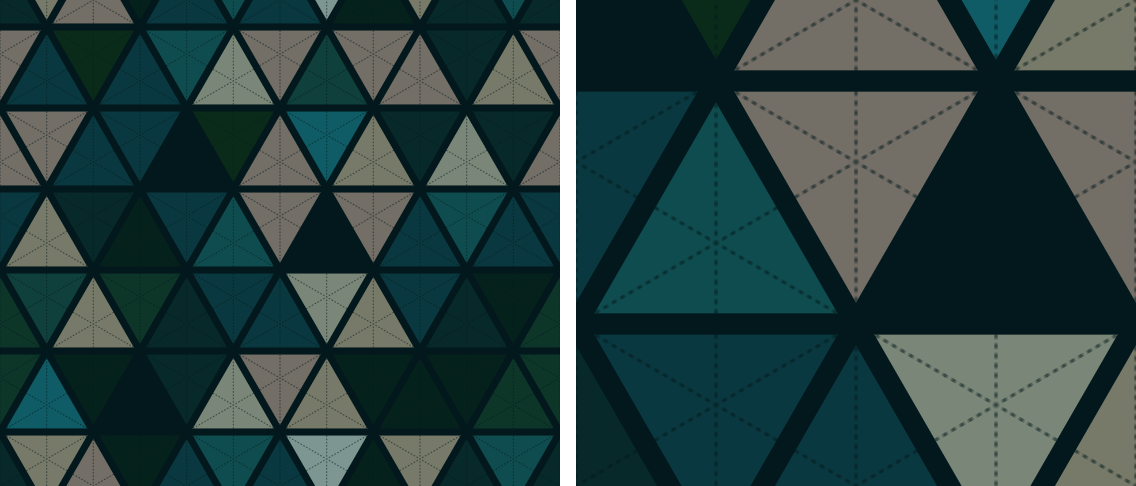
Left: the whole. Right: its middle third, enlarged.
A Shadertoy shader for this pattern:

```glsl
// Seamless triangular mosaic: muted teal and stone tiles with dotted medians on dark grout.
#define COLUMNS 6.0       // triangle sides across
#define ROWS 6.0          // triangle rows down
#define ROW_OFFSET 0.6667 // height of the lowest grout line, in rows
#define GAP 0.038         // half width of the grout, in sides
#define DOT_PERIOD 0.035  // spacing of the median dots, in sides
#define DOT_WIDTH 0.006   // half width of the medians, in sides
#define DOT_INK 0.55      // darkness of the medians
#define SEED 3.7
#define GROUT vec3(0.01, 0.095, 0.108)

const float H = 0.8660254; // height of a unit triangle
const int SHADES = 13;

// Tile shades, and how many tiles of the repeat wear each one
const vec3 SHADE[SHADES] = vec3[SHADES](
    vec3(0.45, 0.43, 0.40), vec3(0.47, 0.48, 0.41), vec3(0.48, 0.53, 0.47),
    vec3(0.49, 0.59, 0.57), vec3(0.04, 0.22, 0.25), vec3(0.06, 0.30, 0.31),
    vec3(0.06, 0.25, 0.23), vec3(0.06, 0.36, 0.40), vec3(0.05, 0.21, 0.16),
    vec3(0.04, 0.17, 0.10), vec3(0.03, 0.16, 0.16), vec3(0.02, 0.13, 0.11),
    GROUT);
const int TILES[SHADES] = int[SHADES](11, 8, 4, 1, 13, 5, 2, 2, 4, 2, 9, 7, 4);

float hash(vec2 cell) {
    return fract(sin(dot(cell + SEED, vec2(127.1, 311.7))) * 43758.5453);
}

// Rank the tile's hash among all tiles, so each shade gets its exact share
vec3 tileColor(vec2 cell) {
    float own = hash(cell);
    int rank = 0;
    for (float row = 0.0; row < ROWS; row++)
        for (float col = 0.0; col < 2.0 * COLUMNS; col++)
            if (hash(vec2(col, row)) < own) rank++;

    int limit = 0;
    for (int i = 0; i < SHADES; i++) {
        limit += TILES[i];
        if (rank < limit) return SHADE[i];
    }
    return GROUT;
}

void mainImage(out vec4 fragColor, in vec2 fragCoord) {
    vec2 uv = fragCoord / iResolution.xy;
    float pixel = COLUMNS / iResolution.x;

    // Find the row; odd rows shift by half a side
    float y = uv.y * ROWS - ROW_OFFSET;
    float row = floor(y);
    float v = y - row;
    float shift = 0.5 * mod(row, 2.0);
    float x = uv.x * COLUMNS - shift;

    // Pick the upward or downward triangle and its centre line
    bool up = abs(fract(x) - 0.5) < 0.5 * (1.0 - v);
    float center = up ? floor(x) + 0.5 : floor(x + 0.5);
    vec2 cell = vec2(mod(floor(2.0 * (center + shift) + 0.5), 2.0 * COLUMNS),
                     mod(row, ROWS));

    // Position from the centroid, with the apex upward
    vec2 p = vec2(x - center, (up ? v : 1.0 - v) * H - H / 3.0);

    // Three sides give the edge distance, three axes the dotted medians
    float side = -1.0;
    float dots = 0.0;
    for (int k = 0; k < 3; k++) {
        float angle = radians(120.0 * float(k) - 90.0);
        vec2 axis = vec2(cos(angle), sin(angle));
        float along = dot(p, axis);
        float across = abs(dot(p, vec2(-axis.y, axis.x)));
        side = max(side, along);
        float line = clamp((DOT_WIDTH - across) / pixel + 0.5, 0.0, 1.0);
        float dash = 0.5 + 0.5 * cos(6.2832 * along / DOT_PERIOD);
        dots = max(dots, line * dash);
    }
    float inset = H / 3.0 - side - GAP;
    float fill = clamp(inset / pixel + 0.5, 0.0, 1.0);

    vec3 tile = mix(tileColor(cell), GROUT, dots * DOT_INK);
    fragColor = vec4(mix(GROUT, tile, fill), 1.0);
}
```
